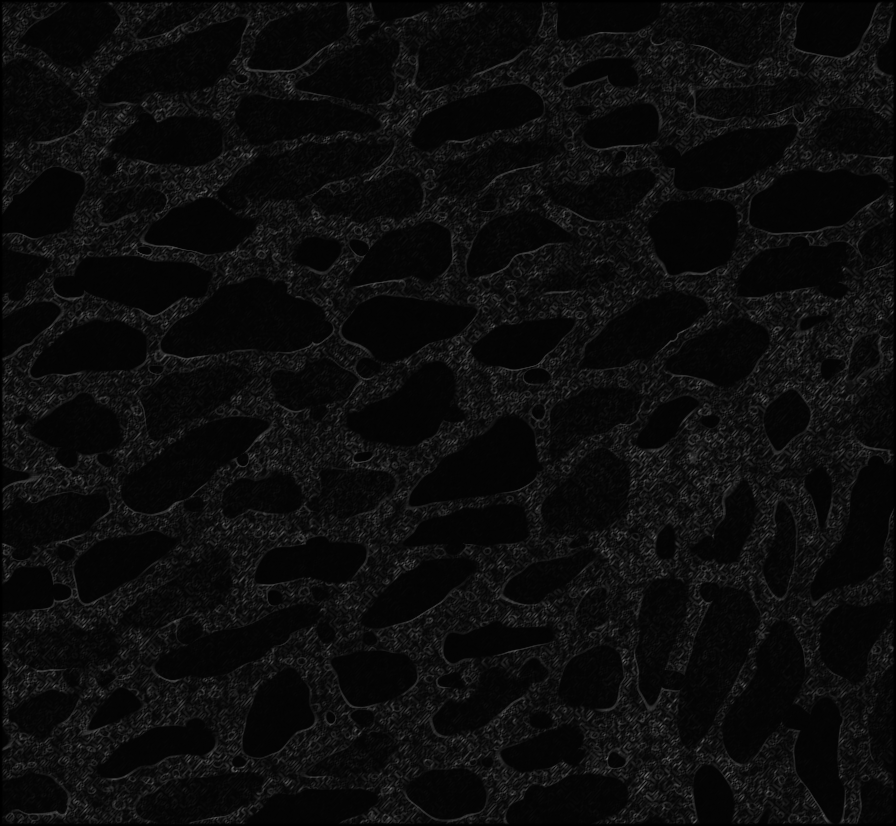
Write a Shadertoy shader that draws this texture map.

```glsl
// Edge relief of a rubble wall: dark rounded stones set in wide, fine-grained mortar.

const vec2  STONE_SIZE   = vec2(0.156, 0.077); // mean stone cell, canvas height = 1
const float TILT         = 0.30;               // lean of the main courses
const float STEEP_TILT   = 1.38;               // lean of the upright stones
const vec2  STEEP_CENTER = vec2(1.18, 0.20);   // area of upright stones
const float STEEP_RADIUS = 0.43;
const float JITTER       = 0.86;
const float ROUNDING     = 115.0;              // higher gives sharper corners
const vec2  INSET        = vec2(0.004, 0.018); // least and greatest mortar margin
const vec2  GRAIN_FREQ   = vec2(330.0, 205.0); // across and along the strokes
const float CLOT_FREQ    = 165.0;
const float GRAIN_ANGLE  = 0.85;
const float GRAIN_STEP   = 0.001;
const float GRAIN_GAIN   = 0.31;
const float CHIP_CELL    = 0.052;              // small stones in the mortar
const float PEBBLE_CELL  = 0.017;              // pebble rims in the mortar
const float LINE_WIDTH   = 0.0018;
const float OUTLINE_GAIN = 0.17;
const float PEBBLE_GAIN  = 0.12;
const float STONE_TONE   = 0.013;
const float MORTAR_TONE  = 0.018;

float hash(vec2 p) {
    return fract(sin(dot(p, vec2(127.1, 311.7))) * 43758.5453);
}

vec2 hash2(vec2 p) {
    return vec2(hash(p), hash(p + 57.3));
}

float noise(vec2 p) {
    vec2 i = floor(p), f = fract(p);
    f = f * f * (3.0 - 2.0 * f);
    return mix(mix(hash(i), hash(i + vec2(1, 0)), f.x),
               mix(hash(i + vec2(0, 1)), hash(i + vec2(1, 1)), f.x), f.y);
}

vec2 rotate(vec2 p, float a) {
    float c = cos(a), s = sin(a);
    return vec2(c * p.x + s * p.y, c * p.y - s * p.x);
}

// Seed of a stone cell, with every second course shifted
vec2 seed(vec2 cell) {
    return cell + 0.5 + JITTER * (hash2(cell) - 0.5) + vec2(0.5 * mod(cell.y, 2.0), 0.0);
}

// x: distance inside the stone (negative in mortar), y: random value of the stone
vec2 stones(vec2 p) {
    float side = length(p - STEEP_CENTER) - STEEP_RADIUS;
    vec2 q = rotate(p, side < 0.0 ? STEEP_TILT : TILT) / STONE_SIZE + (side < 0.0 ? 31.0 : 7.0);
    vec2 base = floor(q), home = base, nearest = vec2(0.0);
    float best = 1e3;
    for (int y = -2; y <= 2; y++)
    for (int x = -2; x <= 2; x++) {
        vec2 cell = base + vec2(x, y), r = seed(cell) - q;
        if (dot(r, r) < best) { best = dot(r, r); nearest = r; home = cell; }
    }
    // Smooth minimum of the distances to all cell borders
    float sum = exp(-ROUNDING * abs(side));
    for (int y = -2; y <= 2; y++)
    for (int x = -2; x <= 2; x++) {
        vec2 cell = home + vec2(x, y), r = seed(cell) - q;
        if (x == 0 && y == 0) continue;
        vec2 n = normalize(r - nearest);
        sum += exp(-ROUNDING * dot(0.5 * (r + nearest), n) / length(n / STONE_SIZE));
    }
    float margin = mix(INSET.x, INSET.y, hash(home + 19.7));
    return vec2(-log(sum) / ROUNDING - margin, hash(home + 83.1));
}

float grainHeight(vec2 p) {
    vec2 q = rotate(p, GRAIN_ANGLE);
    return noise(q.yx * GRAIN_FREQ) + 0.5 * noise(p * CLOT_FREQ + 40.0);
}

// Slope of the grain height field
float grain(vec2 p) {
    vec2 e = vec2(GRAIN_STEP, 0.0);
    vec2 g = vec2(grainHeight(p + e.xy) - grainHeight(p - e.xy),
                  grainHeight(p + e.yx) - grainHeight(p - e.yx));
    return pow(length(g), 1.3);
}

// Signed distance to the round pebble of this grid cell
float pebble(vec2 p, float size, float share) {
    vec2 cell = floor(p / size);
    vec2 center = (cell + 0.5 + 0.3 * (hash2(cell + 5.0) - 0.5)) * size;
    float radius = size * mix(0.14, 0.32, hash(cell + 11.0));
    return hash(cell + 23.0) < share ? length((p - center) * vec2(0.9, 1.1)) - radius : size;
}

float line(float d, float width) {
    return 1.0 - smoothstep(0.2 * width, width, abs(d));
}

void mainImage(out vec4 fragColor, in vec2 fragCoord) {
    vec2 p = fragCoord / iResolution.y;

    // Uneven stone contours, with small stones between the large ones
    vec2 bend = vec2(noise(p * 11.0), noise(p * 11.0 + 50.0)) - 0.5;
    vec2 chip = vec2(noise(p * 48.0), noise(p * 48.0 + 90.0)) - 0.5;
    vec2 stone = stones(p + 0.045 * bend + 0.010 * chip);
    float d = max(stone.x, -pebble(p + 0.012 * chip, CHIP_CELL, 0.3));
    float inside = smoothstep(-0.002, 0.002, d);

    // Mortar grain, fainter on the stone faces
    float clump = 0.55 + noise(p * 60.0) * (0.5 + 0.8 * noise(p * 5.0 + 9.0));
    float rough = mix(0.05, 0.42, stone.y * stone.y) * (0.5 + noise(p * 28.0));
    float tone = mix(MORTAR_TONE, STONE_TONE, inside);
    tone += GRAIN_GAIN * grain(p) * mix(clump, rough, inside);

    // Pebble rims in the mortar
    float rim = line(pebble(p + 0.5 * chip * PEBBLE_CELL, PEBBLE_CELL, 0.4), LINE_WIDTH);
    tone += PEBBLE_GAIN * rim * (1.0 - inside) * noise(p * 130.0);

    // Broken stone outlines, stronger on the lower edges
    vec2 slope = vec2(dFdx(d), dFdy(d));
    float lit = 0.65 + 0.35 * slope.y / (length(slope) + 1e-6);
    tone += OUTLINE_GAIN * line(d, LINE_WIDTH) * lit * smoothstep(0.3, 0.85, noise(p * 34.0 + 70.0));

    // Dark canvas rim
    vec2 margin = min(p, iResolution.xy / iResolution.y - p);
    tone *= smoothstep(0.001, 0.005, min(margin.x, margin.y));
    fragColor = vec4(vec3(tone), 1.0);
}
```
